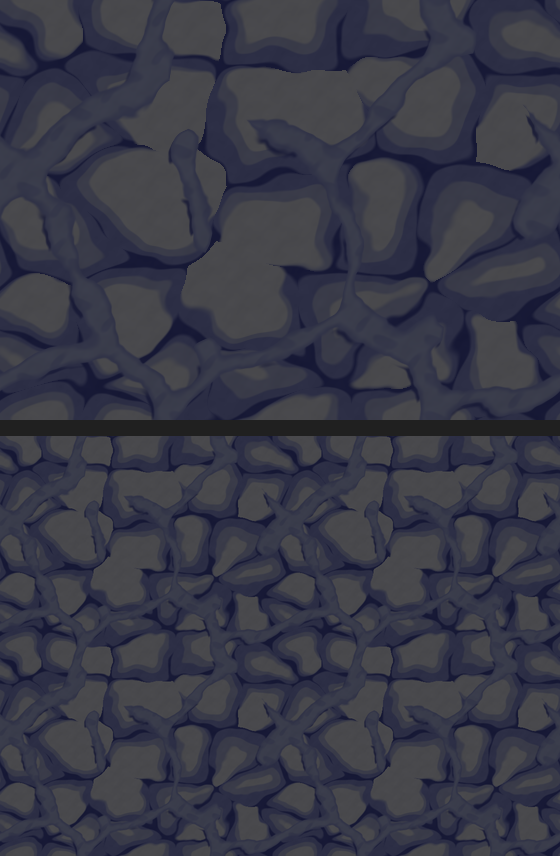
Top: one tile. Bottom: repeated 2 by 2.
This texture is drawn by a WebGL 1 fragment shader. Its source:

```glsl
precision highp float;
// Dusky painted rocks: rounded cellular stones with flat, off-centre terraces,
// dark tapering cracks, and a coarser cellular network of roots laid on top.
// Layered sines of whole frequency bend everything, so the tile wraps.

uniform vec2 u_resolution;

const float TAU = 6.2831853;

// Palette
const vec3 CRACK_COLOR = vec3(0.088, 0.096, 0.208);
const vec3 RIM_COLOR   = vec3(0.172, 0.180, 0.270);
const vec3 MID_COLOR   = vec3(0.224, 0.230, 0.284);
const vec3 TOP_COLOR   = vec3(0.284, 0.284, 0.298);
const vec3 ROOT_COLOR  = vec3(0.226, 0.236, 0.294);
const vec3 ROOT_SHADE  = vec3(0.188, 0.197, 0.278);

// Whole numbers of cells per tile
const vec2 STONE_COUNT = vec2(5.0, 5.0);
const vec2 ROOT_COUNT  = vec2(3.0, 2.0);

// Shape, in cell units
const float JITTER = 0.96;
const float STONE_SHARPNESS = 17.0;
const float ROOT_SHARPNESS  = 38.0;
const float CRACK_WIDTH = 0.010;
const float CRACK_VARIATION = 0.040;
const float MID_LEVEL = 0.105;
const float TOP_LEVEL = 0.205;
const float TOP_VARIATION = 0.10;
const float TERRACE_TILT = 0.34;
const float ROOT_WIDTH = 0.058;
const float ROOT_VARIATION = 0.026;
const float ROOT_GAP = 0.13;
const vec2 SHADOW_SHIFT = vec2(0.004, 0.010);

vec2 hash2(vec2 cell) {
  vec2 k = vec2(dot(cell, vec2(127.1, 311.7)), dot(cell, vec2(269.5, 183.3)));
  return fract(sin(k) * 43758.5453);
}

// Wrapping layered sines, about -1 to 1; frequency must be whole
float waves(vec2 uv, float frequency, float seed) {
  vec2 a = TAU * frequency * uv;
  float first = sin(a.x + 1.4 * sin(a.y + seed) + seed * 2.3);
  float second = sin(a.y - a.x + 1.2 * sin(a.x + seed * 1.7) + seed);
  return 0.5 * (first + second);
}

vec2 bend(vec2 uv, float seed) {
  vec2 broad = vec2(waves(uv, 3.0, seed + 1.3), waves(uv, 3.0, seed + 4.1));
  vec2 fine = vec2(waves(uv, 7.0, seed + 2.7), waves(uv, 7.0, seed + 5.9));
  return uv + 0.020 * broad + 0.006 * fine;
}

vec2 sitePosition(vec2 cell, vec2 count, float seed) {
  return cell + 0.5 + JITTER * (hash2(mod(cell, count) + seed) - 0.5);
}

// Returns rounded distance to the cell border, offset from the site, cell random
vec4 cellular(vec2 p, vec2 count, float seed, float sharpness) {
  vec2 base = floor(p);
  vec2 nearCell = base;
  vec2 toNear = vec2(9.0);
  for (int j = -2; j <= 2; j++) {
    for (int i = -2; i <= 2; i++) {
      vec2 cell = base + vec2(float(i), float(j));
      vec2 toSite = sitePosition(cell, count, seed) - p;
      if (dot(toSite, toSite) < dot(toNear, toNear)) {
        toNear = toSite;
        nearCell = cell;
      }
    }
  }
  float total = 0.0;
  for (int j = -2; j <= 2; j++) {
    for (int i = -2; i <= 2; i++) {
      vec2 cell = nearCell + vec2(float(i), float(j));
      vec2 toSite = sitePosition(cell, count, seed) - p;
      vec2 across = toSite - toNear;
      if (dot(across, across) > 0.0001) {
        float border = dot(0.5 * (toSite + toNear), normalize(across));
        total += exp(-sharpness * border);
      }
    }
  }
  float random = hash2(mod(nearCell, count) + seed + 7.0).x;
  return vec4(-log(total) / sharpness, -toNear, random);
}

float step2(float x, float softness) {
  return smoothstep(-softness, softness, x);
}

// Stones: crack, rim, middle terrace and pale top
vec3 stones(vec2 uv, float pixel) {
  vec4 stone = cellular(bend(uv, 0.0) * STONE_COUNT, STONE_COUNT, 3.0, STONE_SHARPNESS);
  float angle = TAU * stone.w;
  float tilt = TERRACE_TILT * dot(stone.yz, vec2(cos(angle), sin(angle)));
  float wobble = 0.035 * waves(uv, 5.0, 3.3) + 0.012 * waves(uv, 11.0, 1.1);
  float height = stone.x + wobble;
  float crack = CRACK_WIDTH + CRACK_VARIATION * waves(uv, 4.0, 6.2);
  float topLevel = TOP_LEVEL + TOP_VARIATION * (fract(stone.w * 7.0) - 0.5);

  vec3 color = mix(CRACK_COLOR, RIM_COLOR, step2(stone.x - crack, 0.007 + pixel));
  color = mix(color, MID_COLOR, step2(height + 0.5 * tilt - MID_LEVEL, 0.006 + pixel));
  return mix(color, TOP_COLOR, step2(height + tilt - topLevel, 0.008 + pixel));
}

// Positive inside a root; the network breaks off where the gap wave is high
float rootDepth(vec2 uv) {
  float border = cellular(bend(uv, 2.0) * ROOT_COUNT, ROOT_COUNT, 11.0, ROOT_SHARPNESS).x;
  float ragged = 0.005 * waves(uv, 23.0, 2.0);
  float gap = ROOT_GAP * smoothstep(0.25, 0.9, waves(uv, 2.0, 3.8));
  return ROOT_WIDTH + ROOT_VARIATION * waves(uv, 4.0, 0.8) + ragged - gap - border;
}

void main() {
  vec2 uv = gl_FragCoord.xy / u_resolution;
  float pixel = 1.0 / u_resolution.y;
  vec3 color = stones(uv, 4.0 * pixel);

  // Broken shadow under the roots
  float shadow = step2(rootDepth(uv + SHADOW_SHIFT), 0.004 + 2.0 * pixel);
  float broken = smoothstep(0.0, 0.4, waves(uv, 5.0, 2.2));
  color = mix(color, CRACK_COLOR, 0.85 * shadow * broken);

  // Roots with shaded flanks and slanted brush marks
  float depth = rootDepth(uv);
  float marks = smoothstep(0.35, 0.8, waves(uv, 11.0, 5.1));
  float lit = smoothstep(0.0, 0.035, depth) * (1.0 - 0.6 * marks);
  color = mix(color, mix(ROOT_SHADE, ROOT_COLOR, lit), step2(depth, 0.002 + 2.0 * pixel));

  // Faint brush texture
  color += 0.004 * waves(uv, 13.0, 0.4) + 0.003 * waves(uv, 31.0, 3.7);
  gl_FragColor = vec4(color, 1.0);
}
```
